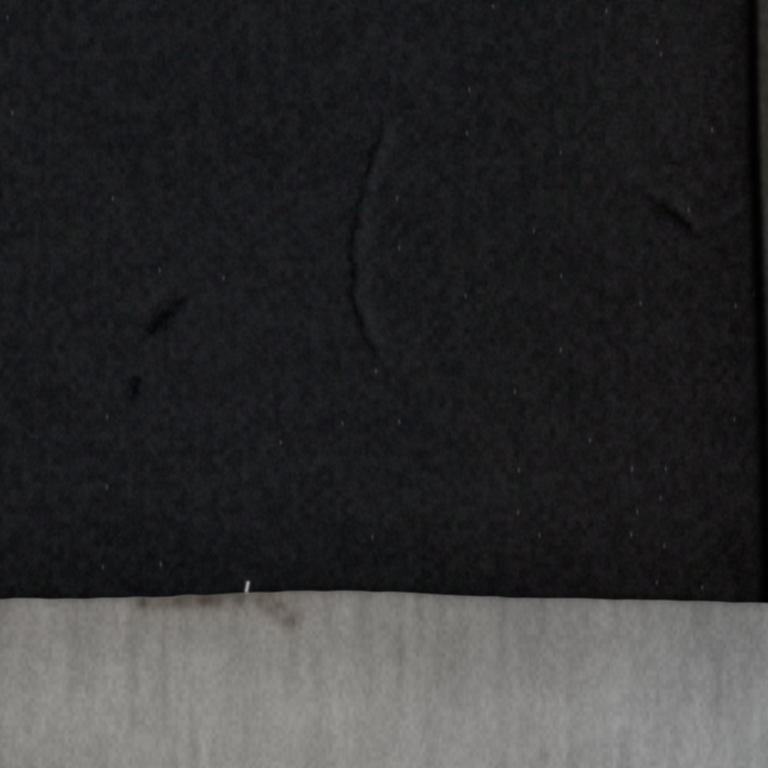
This texture is drawn by a Shadertoy shader. Its source:

```glsl
// Black grained card with shallow creases and dents, lying over a pale ribbed
// paper strip along the bottom. Layered value noise gives the grain and fibres;
// distance functions place the wavy border, creases, stains and right-hand gap.

float hash(vec2 p) {
    return fract(sin(dot(p, vec2(127.1, 311.7))) * 43758.5453);
}

float noise(vec2 p) {
    vec2 i = floor(p), f = fract(p);
    f = f * f * (3.0 - 2.0 * f);
    return mix(mix(hash(i), hash(i + vec2(1, 0)), f.x),
               mix(hash(i + vec2(0, 1)), hash(i + vec2(1, 1)), f.x), f.y);
}

float fbm(vec2 p) {
    float sum = 0.0, amp = 0.5;
    for (int i = 0; i < 4; i++) {
        sum += amp * noise(p);
        p = mat2(1.6, 1.2, -1.2, 1.6) * p + 7.3;
        amp *= 0.5;
    }
    return sum / 0.9375;
}

float segment(vec2 p, vec2 a, vec2 b) {
    vec2 ab = b - a;
    return length(p - a - ab * clamp(dot(p - a, ab) / dot(ab, ab), 0.0, 1.0));
}

float bump(float d, float width) {
    return exp(-d * d / (width * width));
}

// Height of the card's lower border
float borderHeight(float x) {
    float h = mix(0.221, 0.2305, smoothstep(0.08, 0.43, x));
    h -= 0.0085 * smoothstep(0.47, 0.70, x) + 0.006 * smoothstep(0.65, 1.0, x);
    return h + 0.002 * (noise(vec2(x * 45.0, 3.0)) - 0.5);
}

vec3 cardColor(vec2 p) {
    // Broad tint: cool on the left, warmer and darker right and below
    vec3 col = mix(vec3(0.098, 0.101, 0.109), vec3(0.100, 0.095, 0.098),
                   smoothstep(0.35, 0.95, p.x + 0.3 * (0.5 - p.y)));
    col *= 0.92 + 0.2 * fbm(p * 6.0);
    col *= mix(0.76, 1.0, smoothstep(0.22, 0.38, p.y));
    col *= mix(1.0, 0.80, smoothstep(0.88, 0.98, p.x));

    // Slightly upright fibrous grain with faint colour variation
    float grain = fbm(p * vec2(125.0, 95.0)) - 0.5;
    float fine = noise(p * vec2(310.0, 250.0) + 19.0) - 0.5;
    col += 0.075 * grain + 0.023 * fine;
    col += (vec3(noise(p * 110.0), noise(p * 110.0 + 31.0), noise(p * 110.0 + 67.0)) - 0.5) * 0.013;

    // Sparse bright flecks, one candidate per cell
    vec2 cell = floor(p * 32.0);
    vec2 offset = fract(p * 32.0) - 0.25 - 0.5 * vec2(hash(cell), hash(cell + 9.0));
    col += 0.12 * step(0.93, hash(cell + 41.0)) * bump(length(offset * vec2(1.5, 0.8)), 0.09);

    // Long bowed crease: dark fold and raised right side
    float dy = p.y - 0.645;
    float bend = 0.461 + (dy > 0.0 ? 1.1 : 2.7) * dy * dy;
    float side = p.x - bend + 0.006 * (noise(vec2(p.y * 55.0, 2.0)) - 0.5);
    float span = smoothstep(0.50, 0.57, p.y) * (1.0 - smoothstep(0.80, 0.87, p.y));
    col -= 0.045 * span * bump(side + 0.003, 0.005);
    col += 0.026 * span * bump(side - 0.010, 0.010);

    // Short oblique fold with a fainter return toward the right
    float fold = segment(p, vec2(0.814, 0.765), vec2(0.897, 0.706));
    float lit = segment(p, vec2(0.822, 0.773), vec2(0.900, 0.719));
    float tail = segment(p, vec2(0.900, 0.706), vec2(0.960, 0.730));
    col -= 0.055 * bump(fold, 0.006) * smoothstep(0.80, 0.88, p.x);
    col -= 0.016 * bump(fold, 0.018);
    col += 0.026 * bump(lit, 0.011);
    col += 0.012 * bump(tail, 0.010);

    // Two dark dents on the left
    vec2 rough = p + 0.008 * (vec2(noise(p * 80.0), noise(p * 80.0 + 13.0)) - 0.5);
    float dent = segment(rough, vec2(0.199, 0.572), vec2(0.233, 0.606));
    float pit = segment(rough, vec2(0.172, 0.483), vec2(0.177, 0.503));
    col -= 0.060 * bump(dent, 0.010) + 0.055 * bump(pit, 0.007);
    col += vec3(0.025, 0.020, 0.017) * bump(length(rough - vec2(0.198, 0.558)), 0.008);
    col += 0.022 * bump(length(rough - vec2(0.243, 0.603)), 0.008);

    // Shadowed gap and sliver of lighter board at the right
    float gap = mix(0.997, 0.979, smoothstep(0.22, 1.0, p.y));
    col *= 1.0 - 0.88 * bump(p.x - gap, 0.009);
    vec3 board = vec3(0.18, 0.175, 0.165) + 0.08 * grain;
    return mix(col, board, smoothstep(0.004, 0.014, p.x - gap) * smoothstep(0.35, 0.75, p.y));
}

vec3 paperColor(vec2 p, float depth) {
    vec3 col = mix(vec3(0.485, 0.475, 0.460), vec3(0.550, 0.543, 0.532), smoothstep(0.0, 0.18, depth));
    col += vec3(-0.012, -0.003, 0.010) * smoothstep(0.4, 1.0, p.x);
    // Vertical ribs, mottling and fine tooth
    col += 0.055 * (noise(vec2(p.x * 75.0, p.y * 9.0)) - 0.5);
    col += 0.06 * (fbm(p * vec2(140.0, 55.0)) - 0.5);
    col += 0.045 * (noise(p * vec2(230.0, 170.0)) - 0.5);
    col += 0.05 * (fbm(p * 14.0) - 0.5);

    // Brown scuffs beneath the border
    float patchy = 0.4 + 0.9 * noise(p * 60.0);
    float stain = bump(segment(p, vec2(0.19, 0.215), vec2(0.31, 0.221)), 0.012);
    stain += bump(segment(p, vec2(0.345, 0.218), vec2(0.375, 0.196)), 0.013);
    col -= vec3(0.13, 0.15, 0.16) * stain * patchy;
    return col * (1.0 - 0.22 * exp(-depth / 0.006));
}

void mainImage(out vec4 fragColor, in vec2 fragCoord) {
    vec2 p = fragCoord / iResolution.xy;
    float above = p.y - borderHeight(p.x);
    float soft = max(0.002, 0.8 / iResolution.y);
    vec3 card = cardColor(p) * (1.0 - 0.35 * exp(-max(above, 0.0) / 0.007));
    vec3 col = mix(paperColor(p, max(-above, 0.0)), card, smoothstep(-soft, soft, above));

    // Pale fibre standing on the border
    col += 0.55 * bump(segment(p, vec2(0.321, 0.231), vec2(0.323, 0.241)), 0.0028);
    fragColor = vec4(clamp(col, 0.0, 1.0), 1.0);
}
```
